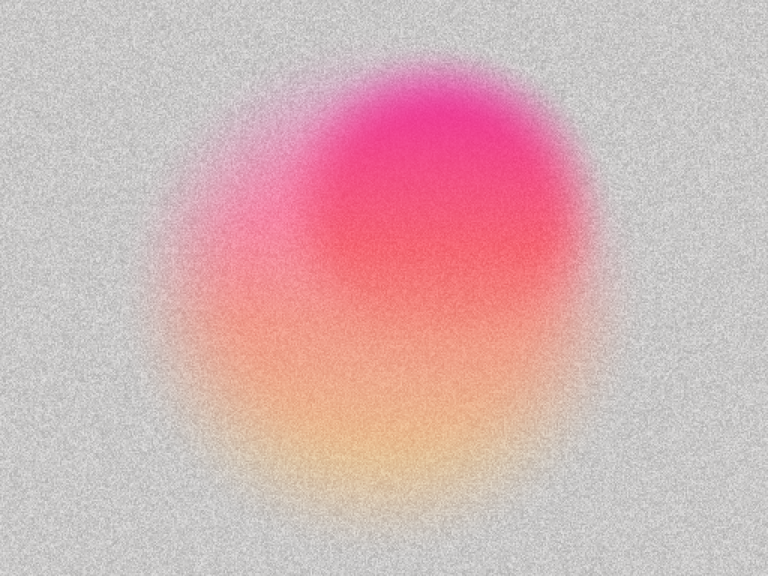
This background is drawn by a Shadertoy shader. Its source:

```glsl
// Two blurred discs with vertical colour ramps, glowing on grainy grey paper.
// Each disc is a soft radial mask; fine value noise adds the grain, which
// fades where the colour is most vivid. Lengths are in canvas heights.

#define OUTER_CENTER vec2(0.663, 0.486)
#define OUTER_BLUR   vec2(0.225, 0.465)  // radii where the fade starts, ends
#define INNER_CENTER vec2(0.767, 0.627)
#define INNER_BLUR   vec2(0.160, 0.302)
#define PAPER        vec3(0.788, 0.784, 0.782)
#define GRAIN_CELLS  384.0               // grains per canvas height
#define GRAIN_DEPTH  0.22

float hash(vec2 cell) {
    vec3 q = fract(vec3(cell.xyx) * 0.1031);
    q += dot(q, q.yzx + 33.33);
    return fract((q.x + q.y) * q.z);
}

// Random value of a cell, gathered around one half
float speck(vec2 cell) {
    return 0.5 * (hash(cell) + hash(cell + 517.0));
}

// Smoothly interpolated lattice noise
float valueNoise(vec2 p) {
    vec2 cell = floor(p);
    vec2 f = fract(p);
    f = f * f * (3.0 - 2.0 * f);
    vec2 e = vec2(0.0, 1.0);
    return mix(mix(speck(cell), speck(cell + e.yx), f.x),
               mix(speck(cell + e.xy), speck(cell + e.yy), f.x), f.y);
}

// One inside the disc, falling softly to zero
float softDisc(vec2 p, vec2 center, vec2 blur) {
    return 1.0 - smoothstep(blur.x, blur.y, length(p - center));
}

// Linear blend of four colours at rising heights
vec3 ramp(float y, vec4 stops, vec3 a, vec3 b, vec3 c, vec3 d) {
    vec3 t = clamp((y - stops.xyz) / (stops.yzw - stops.xyz), 0.0, 1.0);
    return mix(mix(mix(a, b, t.x), c, t.y), d, t.z);
}

void mainImage(out vec4 fragColor, in vec2 fragCoord) {
    // Centre the layout horizontally on any aspect ratio
    vec2 p = (fragCoord - 0.5 * iResolution.xy) / iResolution.y
           + vec2(2.0 / 3.0, 0.5);

    // Disc colours, from bottom to top
    vec3 outerColor = ramp(p.y, vec4(0.20, 0.44, 0.62, 0.85),
        vec3(0.91, 0.75, 0.56), vec3(0.94, 0.60, 0.54),
        vec3(0.96, 0.52, 0.64), vec3(0.91, 0.54, 0.76));
    vec3 innerColor = ramp(p.y, vec4(0.40, 0.57, 0.72, 0.86),
        vec3(0.94, 0.60, 0.51), vec3(0.96, 0.40, 0.45),
        vec3(0.95, 0.30, 0.53), vec3(0.93, 0.21, 0.62));

    float outerMask = softDisc(p, OUTER_CENTER, OUTER_BLUR);
    float innerMask = softDisc(p, INNER_CENTER, INNER_BLUR);
    vec3 color = mix(PAPER, outerColor, outerMask);
    color = mix(color, innerColor, innerMask);

    // Grain: strong on paper, gentle on the discs, faint at the vivid top
    float grain = valueNoise(p * GRAIN_CELLS - 0.5) - 0.5;
    float vivid = innerMask * smoothstep(0.45, 0.85, p.y);
    float strength = GRAIN_DEPTH * mix(1.0, 0.7, outerMask) * (1.0 - 0.7 * vivid);
    vec3 channelWeight = mix(vec3(1.0), vec3(0.55, 1.0, 1.0), outerMask);
    color += grain * strength * channelWeight;

    fragColor = vec4(clamp(color, 0.0, 1.0), 1.0);
}
```
